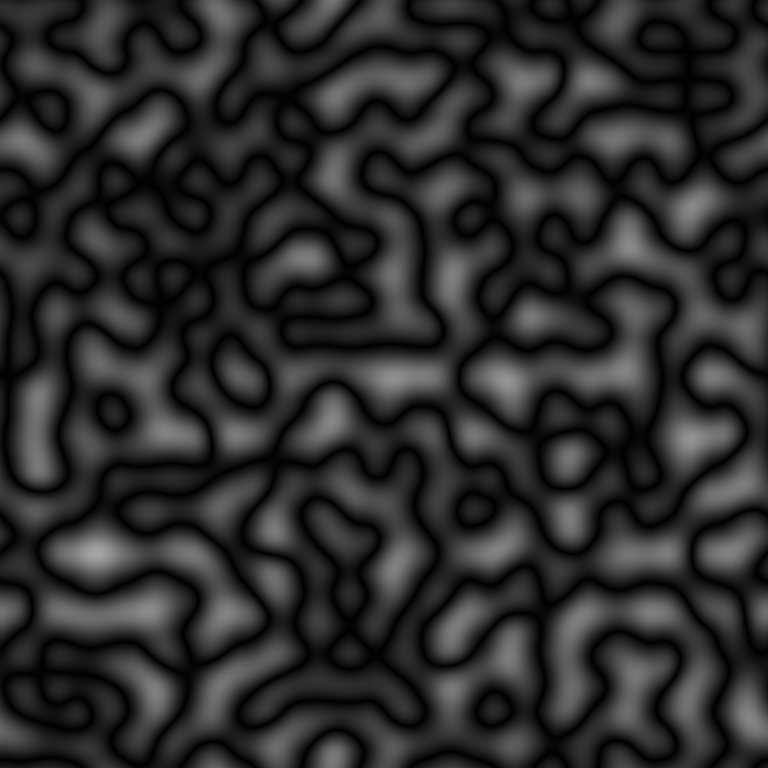
Reproduce this texture procedurally as a WebGL 1 fragment shader.

```glsl
precision highp float;

uniform vec2 u_resolution;

const float CELLS = 13.0;               // lattice cells across the canvas
const vec2 LATTICE_SHIFT = vec2(0.86, 0.87);
const float SEED = 17.0;
const float GAIN = 0.98;                // brightness of the ridges
const float CREASE_SOFTNESS = 0.004;    // rounding of the dark lines
const float TAU = 6.2831853;

float hash(vec2 p) {
    vec3 q = fract(vec3(p.xyx + SEED) * vec3(0.1031, 0.1030, 0.0973));
    q += dot(q, q.yzx + 33.33);
    return fract((q.x + q.y) * q.z);
}

// Unit gradient of a lattice point, wrapped so the pattern tiles
vec2 latticeGradient(vec2 point) {
    float angle = TAU * hash(mod(point, CELLS));
    return vec2(cos(angle), sin(angle));
}

// Gradient noise: corner slopes blended with a quintic fade
float gradientNoise(vec2 p) {
    vec2 cell = floor(p);
    vec2 local = p - cell;
    vec2 fade = local * local * local * (local * (local * 6.0 - 15.0) + 10.0);
    float sum = 0.0;
    for (int y = 0; y < 2; y++) {
        for (int x = 0; x < 2; x++) {
            vec2 corner = vec2(float(x), float(y));
            vec2 weight = mix(1.0 - fade, fade, corner);
            float slope = dot(latticeGradient(cell + corner), local - corner);
            sum += weight.x * weight.y * slope;
        }
    }
    return sum;
}

void main() {
    vec2 uv = gl_FragCoord.xy / min(u_resolution.x, u_resolution.y);
    float noise = gradientNoise(uv * CELLS + LATTICE_SHIFT);

    // Fold the noise at zero, leaving thin dark creases
    float folded = sqrt(noise * noise + CREASE_SOFTNESS * CREASE_SOFTNESS);
    gl_FragColor = vec4(vec3(GAIN * folded), 1.0);
}
```
